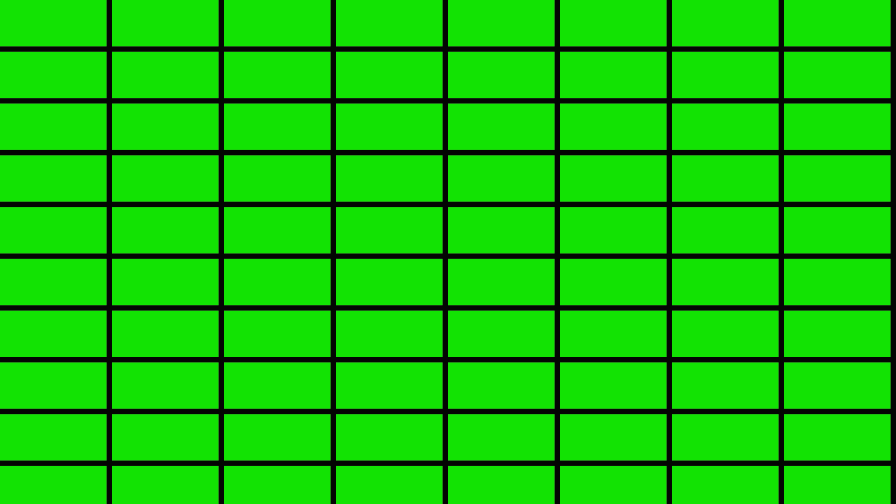
Write a Shadertoy shader that draws this pattern.

```glsl
// Bright green wide rectangular tiles separated by thin black grid lines.
#define CELL_SIZE vec2(0.22222, 0.10272)  // tile pitch, in canvas heights
#define LINE_WIDTH 0.0107                 // in canvas heights
#define TILE_COLOR vec3(0.07, 0.89, 0.01)
#define LINE_COLOR vec3(0.01, 0.02, 0.01)
#define EDGE_TINT vec3(0.34, 0.0, 0.34)   // slight greying along soft edges

// Coverage of the lines that close each cell, one value per axis.
vec2 lineCoverage(vec2 p, float pixel) {
    vec2 fromLine = p + 0.5 * LINE_WIDTH;
    vec2 dist = abs(fromLine - CELL_SIZE * round(fromLine / CELL_SIZE));
    return clamp((0.5 * LINE_WIDTH - dist) / pixel + 0.5, 0.0, 1.0);
}

void mainImage(out vec4 fragColor, in vec2 fragCoord) {
    float pixel = 1.0 / iResolution.y;

    // Cells run rightwards and downwards from the top left corner.
    vec2 p = vec2(fragCoord.x, iResolution.y - fragCoord.y) * pixel;

    // Join both line directions, then blend over the tiles.
    vec2 lines = lineCoverage(p, pixel);
    float ink = 1.0 - (1.0 - lines.x) * (1.0 - lines.y);
    vec3 color = mix(TILE_COLOR, LINE_COLOR, ink);
    color += EDGE_TINT * ink * (1.0 - ink);

    fragColor = vec4(color, 1.0);
}
```
